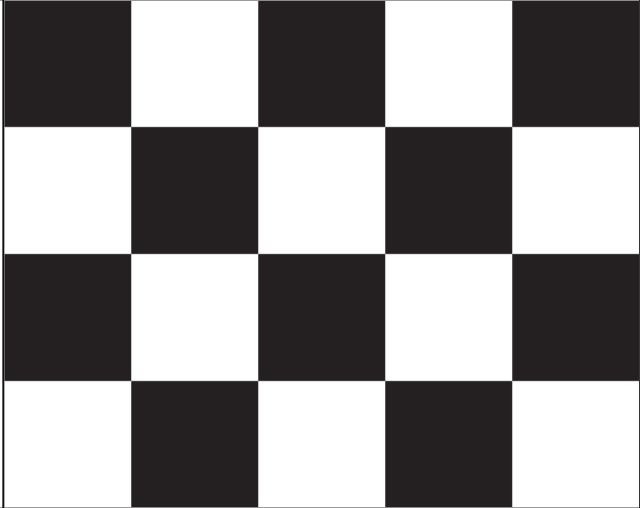
Write a WebGL 1 fragment shader that draws this pattern.

```glsl
precision highp float;
// Draws a five by four black and white checkerboard in a thin dark frame.

uniform vec2 u_resolution;

// Lengths are in canvas heights.
const float CELL = 0.25;
const float BOARD_LEFT = 0.0082;
const float COLUMNS = 5.0;
const float SEAM_SOFTNESS = 0.0027;
const float SIDE_BAR_WIDTH = 0.0036;
const float HAIRLINE_WIDTH = 0.0018;

const vec3 WHITE = vec3(1.0);
const vec3 CHARCOAL = vec3(0.14, 0.12, 0.13);
const vec3 FRAME_BLACK = vec3(0.07, 0.06, 0.06);
const vec3 HAIRLINE_GREY = vec3(0.58);

// Square wave of period 2: 0 on even cells, 1 on odd cells, with soft steps.
vec2 softParity(vec2 cells, float softness) {
  vec2 fromOddCentre = abs(mod(cells, 2.0) - 1.5);
  fromOddCentre = min(fromOddCentre, 2.0 - fromOddCentre);
  return clamp((0.5 - fromOddCentre) / softness + 0.5, 0.0, 1.0);
}

// Antialiased coverage of the span from lo to hi.
float span(float x, float lo, float hi, float pixel) {
  return clamp((min(x + 0.5 * pixel, hi) - max(x - 0.5 * pixel, lo)) / pixel, 0.0, 1.0);
}

void main() {
  float pixel = 1.0 / u_resolution.y;
  vec2 p = gl_FragCoord.xy * pixel;
  float boardRight = BOARD_LEFT + COLUMNS * CELL;

  // Checker: exclusive or of the column and row parities
  vec2 cells = (p - vec2(BOARD_LEFT, 0.0)) / CELL;
  vec2 odd = softParity(cells, max(SEAM_SOFTNESS, pixel) / CELL);
  float dark = odd.x + odd.y - 2.0 * odd.x * odd.y;
  vec3 color = mix(WHITE, CHARCOAL, dark);

  // White margin outside the board
  color = mix(WHITE, color, span(p.x, BOARD_LEFT, boardRight, pixel));

  // Hairlines along the top and bottom
  float hairline = span(p.y, 0.0, HAIRLINE_WIDTH, pixel)
                 + span(p.y, 1.0 - HAIRLINE_WIDTH, 1.0, pixel);
  color = mix(color, HAIRLINE_GREY, hairline);

  // Dark bars at the left and right
  float bars = span(p.x, BOARD_LEFT - SIDE_BAR_WIDTH, BOARD_LEFT, pixel)
             + span(p.x, boardRight, boardRight + SIDE_BAR_WIDTH, pixel);
  color = mix(color, FRAME_BLACK, bars);

  gl_FragColor = vec4(color, 1.0);
}
```
